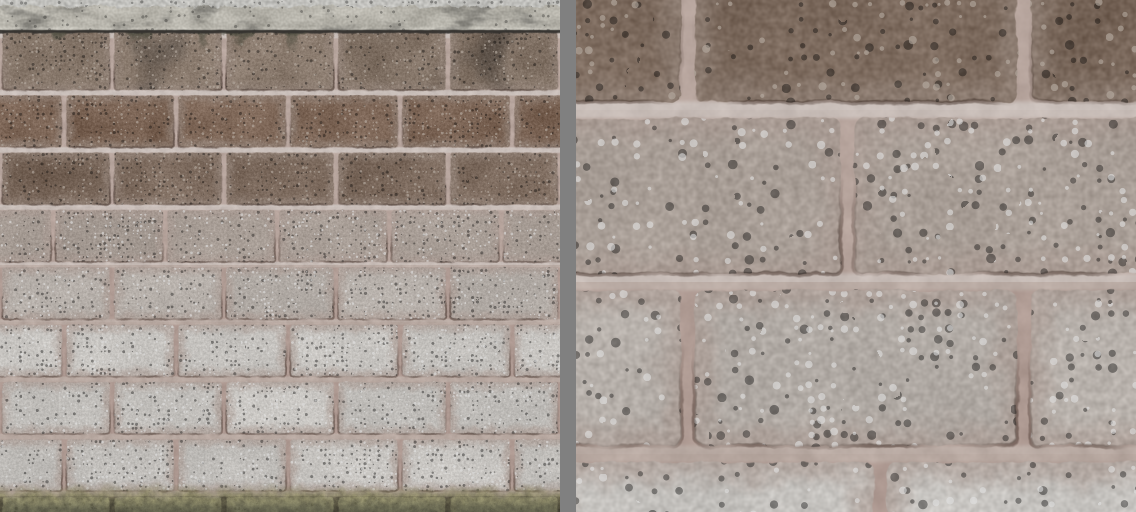
Left: the whole. Right: its middle third, enlarged.
A WebGL 2 fragment shader for this texture:

```glsl
#version 300 es
precision highp float;
// A weathered block wall: five blocks across in staggered courses, brown above
// and pale grey below, under a concrete coping and over a mossy footing.
// Each block is a rough-edged box distance; gradient noise and specks add wear.
uniform vec2 u_resolution;
out vec4 fragColor;

const float WALL_HEIGHT = 0.914;           // in canvas widths
const float WALL_TOP = 0.0632;
const float COPING_EDGE = 0.0535;
const vec2 PITCH = vec2(0.2, 0.1023);      // block plus joint
const vec2 JOINT_HALF = vec2(0.0042, 0.0050);

vec2 hash2(vec2 c) {
  vec3 a = fract(c.xyx * vec3(0.1031, 0.1030, 0.0973));
  a += dot(a, a.yzx + 33.33);
  return fract((a.xx + a.yz) * a.zy);
}

float gradDot(vec2 cell, vec2 corner, vec2 f) {
  float angle = 6.2832 * hash2(cell + corner).x;
  return dot(vec2(cos(angle), sin(angle)), f - corner);
}

// Gradient noise, roughly -0.7 to 0.7
float noise(vec2 p) {
  vec2 c = floor(p), f = p - c;
  vec2 w = f * f * f * (f * (f * 6.0 - 15.0) + 10.0);
  vec2 e = vec2(1.0, 0.0);
  return mix(mix(gradDot(c, e.yy, f), gradDot(c, e.xy, f), w.x),
             mix(gradDot(c, e.yx, f), gradDot(c, e.xx, f), w.x), w.y);
}

float fbm(vec2 p) {
  float sum = 0.0, amp = 1.0;
  for (int i = 0; i < 4; i++) {
    sum += amp * noise(p);
    p = p * 2.03 + 17.3;
    amp *= 0.55;
  }
  return sum;
}

// Scattered round specks, one at most per grid cell
float specks(vec2 p, float scale, float density, float px) {
  vec2 q = p * scale, c = floor(q);
  vec2 kind = hash2(c + 71.0);
  vec2 centre = 0.3 + 0.4 * hash2(c + 13.0);
  float radius = mix(0.12, 0.36, kind.y), soft = px * scale * 0.6;
  float spot = 1.0 - smoothstep(radius - soft, radius + soft, length(q - c - centre));
  return spot * step(kind.x, density);
}

float roundBox(vec2 p, vec2 halfSize, float r) {
  vec2 d = abs(p) - halfSize + r;
  return length(max(d, 0.0)) + min(max(d.x, d.y), 0.0) - r;
}

// Face of one block: inner is the depth inside its edge
vec3 blockFace(vec2 p, float row, vec2 rnd, float inner, float px) {
  float brown = 1.0 - step(2.5, row);
  float cloud = fbm(p * 13.0 + rnd * 9.0);
  float rim = 1.0 - smoothstep(0.0, 0.021, inner + 0.008 * fbm(p * 45.0));
  vec3 warm = mix(vec3(0.54, 0.48, 0.43), vec3(0.50, 0.41, 0.35), min(row, 1.0));
  warm = mix(warm, vec3(0.47, 0.40, 0.35), step(1.5, row));
  vec3 cool = mix(vec3(0.65, 0.61, 0.58), vec3(0.765, 0.755, 0.74), clamp((row - 3.0) / 2.0, 0.0, 1.0));
  vec3 col = mix(cool, warm, brown);
  col += (rnd.x - 0.5) * mix(0.045, 0.06, brown) + cloud * mix(0.035, 0.07, brown);
  col = mix(col, mix(vec3(0.66, 0.60, 0.57), vec3(0.58, 0.52, 0.48), brown), rim * 0.65);
  // Damp blotches in the top course
  float damp = smoothstep(0.0, 0.55, noise(p * vec2(11.0, 8.0) + 4.7) + 0.2 * cloud);
  col *= 1.0 - 0.3 * damp * (1.0 - step(0.5, row));
  // Grain, pits and pale aggregate
  float rough = mix(0.25, 1.0, rnd.y) * smoothstep(-0.6, 0.4, cloud);
  col += 0.075 * noise(p * 210.0) + 0.05 * noise(p * 390.0);
  col *= 1.0 - 0.38 * specks(p, 125.0, 0.16 + 0.22 * rough, px);
  vec3 chip = mix(vec3(0.88), vec3(0.72, 0.68, 0.64), brown);
  return mix(col, chip, 0.6 * specks(p + 0.31, 145.0, 0.08 + 0.28 * rough, px));
}

vec3 wall(vec2 p, float px) {
  float row = max(floor((p.y - WALL_TOP) / PITCH.y), 0.0);
  float shift = mod(row, 2.0) * (row == 3.0 ? 0.475 : 0.573);
  float along = p.x / PITCH.x - shift;
  vec2 rnd = hash2(vec2(mod(floor(along), 5.0) + 3.0, row * 7.0 + 5.0));
  vec2 local = vec2((fract(along) - 0.5) * PITCH.x, p.y - WALL_TOP - (row + 0.5) * PITCH.y);
  vec2 shape = vec2(local.x, row < 0.5 ? max(local.y, 0.0) : local.y);
  float d = roundBox(shape, PITCH * 0.5 - JOINT_HALF, 0.005);
  d += 0.0016 * fbm(p * 55.0) + 0.0006 * noise(p * 190.0);
  float lower = smoothstep(2.5, 4.5, row);
  // Mortar, paler in the bed joints
  float bed = smoothstep(-0.002, 0.002, abs(local.y) - PITCH.y * 0.5 + JOINT_HALF.y);
  vec3 headTint = mix(vec3(0.72, 0.65, 0.62), vec3(0.68, 0.60, 0.57), lower);
  vec3 bedTint = mix(vec3(0.79, 0.75, 0.73), vec3(0.72, 0.66, 0.63), lower);
  vec3 mortar = mix(headTint, bedTint, bed) + 0.05 * fbm(p * 60.0);
  vec3 face = blockFace(p, row, rnd, -d, px);
  vec3 col = mix(face, mortar, smoothstep(-px, px, d));
  // Broken shadow line along the lower arris
  float line = 1.0 - smoothstep(0.0004, 0.0013 + px, abs(d - 0.0003));
  line *= smoothstep(-0.02, 0.03, local.y) * smoothstep(-0.35, 0.3, noise(p * vec2(28.0, 9.0)));
  col *= 1.0 - 0.36 * line * vec3(0.9, 1.0, 1.05);
  // Moss on the footing, darkening toward the ground
  float moss = smoothstep(0.862, 0.892, p.y + 0.010 * fbm(p * 25.0));
  vec3 green = mix(vec3(0.50, 0.49, 0.35), vec3(0.32, 0.32, 0.23), smoothstep(0.888, WALL_HEIGHT, p.y));
  green *= 1.0 + 0.3 * fbm(p * 75.0) - 0.35 * step(7.5, row) * smoothstep(-0.002, 0.001, d) * (1.0 - bed);
  return mix(col, green, moss * 0.85);
}

vec3 coping(vec2 p, float px) {
  float cloud = fbm(p * vec2(14.0, 30.0));
  vec3 col = vec3(0.71, 0.70, 0.665) + 0.09 * cloud + 0.07 * noise(p * 210.0);
  float stain = smoothstep(0.05, 0.6, fbm(p * vec2(9.0, 24.0) + 8.0));
  col *= 1.0 - 0.28 * stain;
  float top = 1.0 - smoothstep(-0.002, 0.002, p.y - 0.012 + 0.006 * fbm(p * 50.0));
  col = mix(col, vec3(0.77, 0.77, 0.76) + 0.16 * noise(p * 150.0), top * 0.8);
  col *= 1.0 - 0.3 * specks(p, 120.0, 0.12 + 0.2 * top, px);
  return col + 0.05 * smoothstep(0.046, 0.051, p.y);
}

void main() {
  float px = 1.0 / u_resolution.x;
  vec2 uv = gl_FragCoord.xy / u_resolution;
  vec2 p = vec2(uv.x, (1.0 - uv.y) * WALL_HEIGHT);
  vec3 col = wall(p, px);
  // Shadow and algae drips beneath the coping
  float below = p.y - COPING_EDGE;
  float drip = 0.045 * smoothstep(0.12, 0.65, noise(vec2(p.x * 16.0, 2.4)) + 0.25 * fbm(p * 40.0));
  float algae = 1.0 - smoothstep(0.0, 0.006 + drip, below);
  col = mix(col, vec3(0.25, 0.26, 0.21), algae * 0.75);
  float shade = 1.0 - smoothstep(0.0035, 0.0075, below + 0.002 * fbm(p * 40.0));
  col = mix(col, vec3(0.20, 0.19, 0.18), shade * 0.9);
  float edge = below + 0.0006 * noise(p * 60.0);
  col = mix(coping(p, px), col, smoothstep(-px, px, edge));
  fragColor = vec4(clamp(col, 0.0, 1.0), 1.0);
}
```
